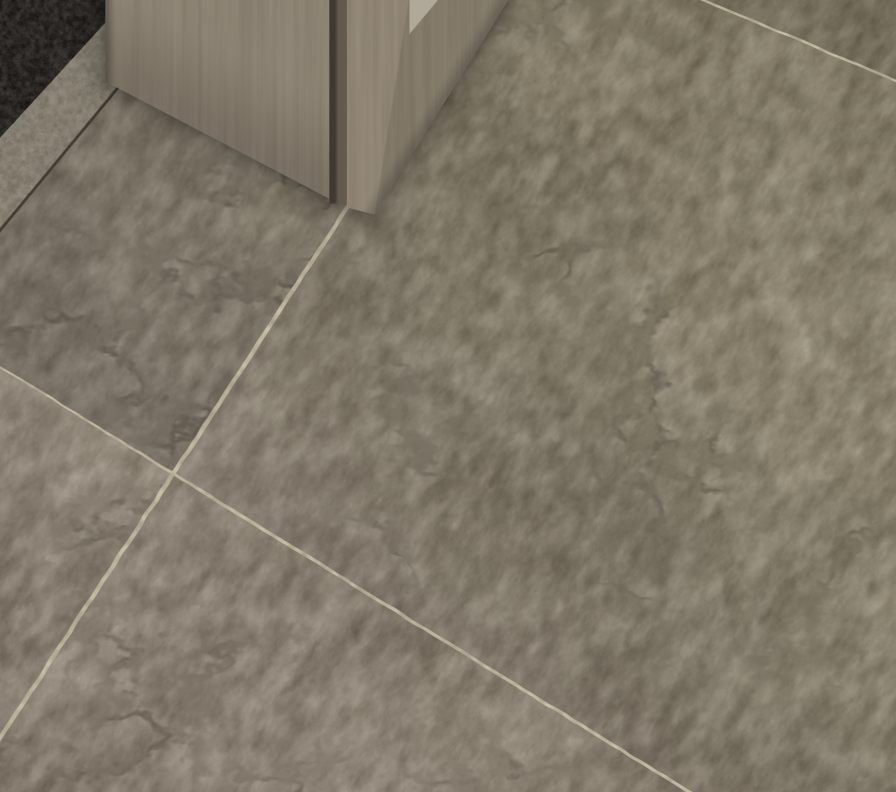
Give the GLSL for this texture, as a Shadertoy shader.

```glsl
// Stone floor tiles seen at an angle, with pale grout, a cabinet corner and a dark carpet.
// Straight edges are signed line distances; stone, wood and carpet are layered value noise.
// Lengths are in canvas heights, with the origin at the lower left.

const vec3 STONE_WARM  = vec3(0.515, 0.480, 0.430);
const vec3 STONE_OLIVE = vec3(0.525, 0.495, 0.415);
const vec3 STONE_VEIN  = vec3(0.340, 0.310, 0.265);
const vec3 GROUT       = vec3(0.760, 0.720, 0.630);
const vec3 CARPET      = vec3(0.165, 0.155, 0.140);
const vec3 THRESHOLD   = vec3(0.520, 0.495, 0.440);
const vec3 SEAM        = vec3(0.220, 0.200, 0.170);
const vec3 WOOD_FRONT  = vec3(0.545, 0.505, 0.445);
const vec3 WOOD_SIDE   = vec3(0.510, 0.475, 0.410);
const vec3 WOOD_GAP    = vec3(0.310, 0.280, 0.240);
const vec3 WOOD_LIGHT  = vec3(0.690, 0.660, 0.600);
const float GROUT_LONG = 0.0027;   // half widths of the joints
const float GROUT_CROSS = 0.0021;
const float GROUT_FAR  = 0.0016;
const float MOTTLE = 0.17;
const float GRAIN  = 0.24;
const float CAB_LEFT = 0.133, GAP_LEFT = 0.416, GAP_RIGHT = 0.438;

float hash(vec2 p) {
    vec3 q = fract(vec3(p.xyx) * 0.1031);
    q += dot(q, q.yzx + 33.33);
    return fract((q.x + q.y) * q.z);
}

float noise(vec2 p) {
    vec2 i = floor(p), f = fract(p);
    f = f * f * (3.0 - 2.0 * f);
    return mix(mix(hash(i), hash(i + vec2(1, 0)), f.x),
               mix(hash(i + vec2(0, 1)), hash(i + vec2(1, 1)), f.x), f.y);
}

float fbm(vec2 p) {
    float sum = 0.0, amp = 0.5;
    for (int i = 0; i < 5; i++) {
        sum += amp * noise(p);
        p = mat2(1.6, 1.2, -1.2, 1.6) * p + 17.3;
        amp *= 0.55;
    }
    return sum / 1.055;
}

// Signed distance to the line a-b, positive on its left.
float side(vec2 p, vec2 a, vec2 b) {
    vec2 d = normalize(b - a), r = p - a;
    return d.x * r.y - d.y * r.x;
}

float fill(float d) {
    float px = 0.8 / iResolution.y;
    return smoothstep(-px, px, d);
}

vec3 stone(vec2 p, vec2 tile) {
    vec2 q = p + 7.0 * tile + 3.0;
    vec2 brushed = mat2(0.85, 0.53, -0.53, 0.85) * q;
    float cloud = fbm(q * 5.0);
    float grain = fbm(brushed * vec2(65.0, 38.0));
    float olive = smoothstep(0.35, 1.35, p.x * 0.75 + p.y * 0.7 + 0.4 * (cloud - 0.5));
    vec3 col = mix(STONE_WARM, STONE_OLIVE, olive);
    col += MOTTLE * (cloud - 0.5) + GRAIN * (grain - 0.5);
    // Sparse dark veins, broken up by a slower noise
    float ridge = 1.0 - abs(2.0 * fbm(q * vec2(9.0, 14.0)) - 1.0);
    float patches = smoothstep(0.48, 0.72, fbm(q * 6.0 + 40.0));
    float vein = smoothstep(0.86, 1.0, ridge) * patches * smoothstep(0.3, 0.65, grain);
    col = mix(col, STONE_VEIN, 0.65 * vein);
    // Front row is lighter; the tile by the threshold and the far row are darker
    float tone = tile.y < 0.5 ? 1.04 : (tile.y > 1.5 ? 0.90 : mix(0.92, 0.99, tile.x));
    return col * tone;
}

vec3 wood(vec3 tint, vec2 p) {
    float streak = noise(p * vec2(190.0, 5.0)) + 0.6 * noise(p * vec2(420.0, 14.0));
    return tint + 0.035 * (streak - 0.8);
}

void mainImage(out vec4 fragColor, in vec2 fragCoord) {
    vec2 p = fragCoord / iResolution.y;

    // Tile joints: one running away, two crossing, converging with distance
    float wobble = 0.0016 * (noise(p * 60.0) - 0.5);
    float dLong  = side(p, vec2(0.0, 0.068), vec2(0.438, 0.737)) + wobble;
    float dCross = side(p, vec2(0.0, 0.537), vec2(0.870, 0.0)) + wobble;
    float dFar   = side(p, vec2(0.889, 1.0), vec2(1.133, 0.897)) + wobble;
    vec2 tile = vec2(step(dLong, 0.0), step(0.0, dCross) + step(0.0, dFar));
    vec3 col = stone(p, tile);
    float joint = max(fill(GROUT_LONG - abs(dLong)), fill(GROUT_FAR - abs(dFar)));
    joint = max(joint, fill(GROUT_CROSS * mix(0.65, 1.0, smoothstep(0.1, 0.3, p.x)) - abs(dCross)));
    col = mix(col, GROUT * (0.9 + 0.2 * noise(p * 130.0)), 0.88 * joint);

    // Threshold strip, its seam, then carpet
    float dStrip = side(p, vec2(0.0, 0.709), vec2(0.143, 0.882));
    float dCarpet = side(p, vec2(0.0, 0.826), vec2(0.130, 0.968));
    float speck = fbm(p * 170.0) - 0.5;
    col = mix(col, THRESHOLD + 0.16 * speck, fill(dStrip));
    col = mix(col, SEAM, 0.85 * fill(0.0018 - abs(dStrip)));
    col = mix(col, CARPET + 0.22 * speck, fill(dCarpet));

    // Cabinet outline and the soft shadow at its foot
    float dFoot = side(p, vec2(0.133, 0.897), vec2(0.416, 0.749));
    float dPanel = min(dFoot, min(p.x - CAB_LEFT, GAP_LEFT - p.x));
    float dGap = min(p.y - 0.743, min(p.x - GAP_LEFT, GAP_RIGHT - p.x));
    float dBack = side(p, vec2(0.473, 0.729), vec2(0.642, 1.0));
    float dDoor = min(min(p.x - GAP_RIGHT, dBack), side(p, vec2(0.438, 0.738), vec2(0.473, 0.729)));
    float dCabinet = max(dPanel, max(dGap, dDoor));
    col *= 1.0 - 0.28 * exp(-max(-dCabinet, 0.0) / 0.016);

    // Left panel, gap, door front and door side
    vec3 panel = wood(WOOD_FRONT, p) * mix(0.86, 1.0, smoothstep(0.0, 0.12, dFoot));
    panel *= mix(0.75, 1.0, smoothstep(0.0, 0.012, p.x - CAB_LEFT));
    col = mix(col, panel, fill(dPanel));
    float gapLight = smoothstep(0.006, 0.012, p.x - GAP_LEFT);
    col = mix(col, WOOD_GAP * mix(0.8, 1.25, gapLight), fill(dGap));
    float dEdge = side(p, vec2(0.473, 0.729), vec2(0.516, 1.0));
    vec3 door = mix(wood(WOOD_SIDE, p), wood(WOOD_FRONT * 1.03, p), fill(dEdge));
    float dInset = min(p.x - 0.517, side(p, vec2(0.517, 0.957), vec2(0.553, 1.0)));
    door = mix(door, WOOD_LIGHT, fill(dInset));
    door *= mix(0.82, 1.0, smoothstep(0.0, 0.02, dBack));
    col = mix(col, door, fill(dDoor));

    fragColor = vec4(clamp(col, 0.0, 1.0), 1.0);
}
```
